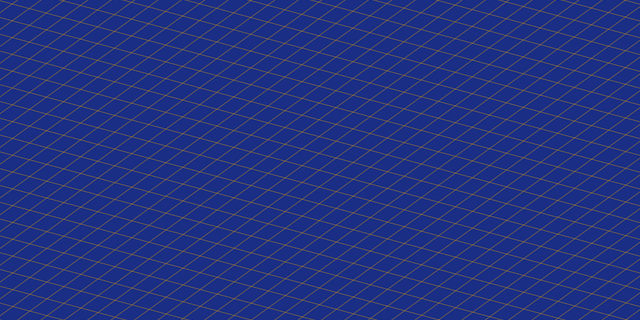
Give the GLSL for this pattern, as a Shadertoy shader.

```glsl
// Skewed lattice of hairline gold rules on deep blue.
// Two families of parallel lines, each a folded distance to the nearest line,
// cross at shared nodes; a windowed sinc filter keeps the hairlines crisp.

const float PI = 3.14159;
const vec3 BLUE = vec3(0.100, 0.180, 0.522);
const vec3 GOLD = vec3(0.85, 0.60, 0.04);

// Lengths are in canvas heights.
const vec2 NODE = vec2(0.731, 0.592);
const float LINE_WIDTH = 0.00106;
const float SHALLOW_ANGLE = -15.0;
const float SHALLOW_PITCH = 0.0507;
const float STEEP_ANGLE = 35.75;
const float STEEP_PITCH = 0.0427;

// Distance to the nearest of many parallel lines, one through the origin.
float parallelLines(vec2 p, float degreesUp, float pitch) {
    float a = radians(degreesUp);
    float across = dot(p, vec2(-sin(a), cos(a)));
    return abs(fract(across / pitch + 0.5) - 0.5) * pitch;
}

float sinc(float x) {
    float t = PI * max(abs(x), 0.001);
    return sin(t) / t;
}

// Three-lobed windowed sinc: a sharp peak with faint dark fringes.
float sharpFilter(float x) {
    return abs(x) < 3.0 ? sinc(x) * sinc(x / 3.0) : 0.0;
}

// Filtered coverage; lines wider than a pixel gain a solid core.
float lineCoverage(float dist, float width, float pixel) {
    float core = max(0.5 * (width - pixel), 0.0);
    float beyondCore = max(dist - core, 0.0);
    return min(width / pixel, 1.0) * sharpFilter(beyondCore / pixel);
}

void mainImage(out vec4 fragColor, in vec2 fragCoord) {
    vec2 p = fragCoord / iResolution.y - NODE;
    float pixel = 1.0 / iResolution.y;

    float shallow = lineCoverage(parallelLines(p, SHALLOW_ANGLE, SHALLOW_PITCH),
                                 LINE_WIDTH, pixel);
    float steep = lineCoverage(parallelLines(p, STEEP_ANGLE, STEEP_PITCH),
                               LINE_WIDTH, pixel);

    // Union of both families, brighter where they cross.
    float ink = 1.0 - (1.0 - shallow) * (1.0 - steep);
    fragColor = vec4(mix(BLUE, GOLD, ink), 1.0);
}
```
